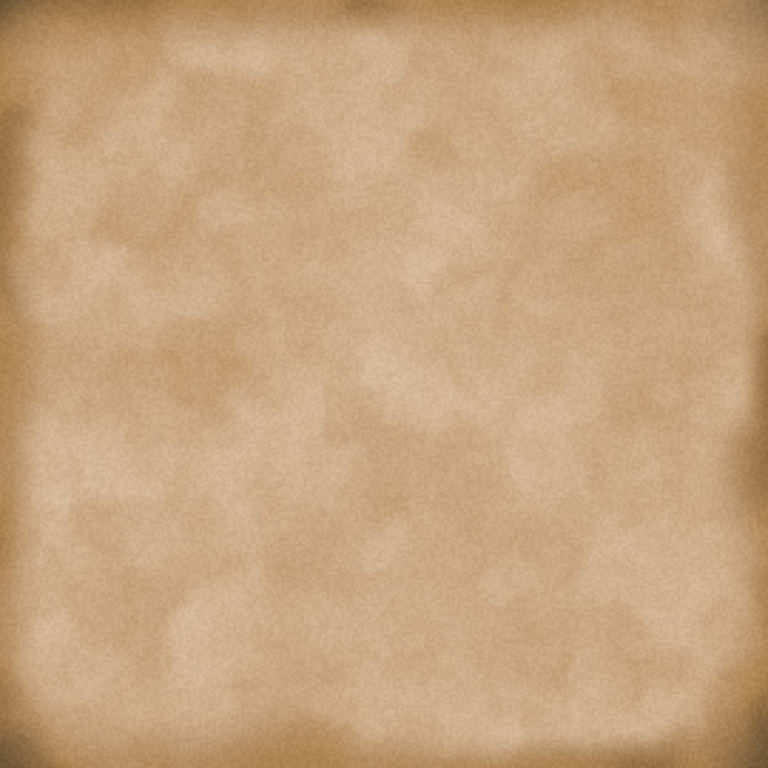
Reproduce this texture procedurally as a WebGL 2 fragment shader.

```glsl
#version 300 es
precision highp float;
// Aged parchment: soft tan and cream mottling with fine paper grain,
// framed by uneven scorched edges and smoky corners.
// All variation comes from a smooth cellular noise, layered and warped.

uniform vec2 u_resolution;
out vec4 fragColor;

#define CREAM vec3(0.826, 0.712, 0.590)
#define TAN vec3(0.765, 0.620, 0.455)
#define BROWN vec3(0.645, 0.475, 0.275)
#define UMBER vec3(0.400, 0.320, 0.210)
#define PATCH_SCALE 9.0
#define PATCH_CONTRAST 2.0
#define WARP 0.022
#define EDGE_MIN 0.035
#define EDGE_MAX 0.115
#define GRAIN_SCALE 270.0
#define GRAIN_AMOUNT 0.050

// Two jitter coordinates and one tone per cell.
vec3 hash3(vec2 p) {
    vec3 q = fract(vec3(p.xyx) * vec3(0.1031, 0.1030, 0.0973));
    q += dot(q, q.yxz + 33.33);
    return fract((q.xxy + q.yzz) * q.zyx);
}

// Cellular noise: cell tones blended by distance to their jittered centres.
float cells(vec2 p, float sharpness) {
    vec2 cell = floor(p);
    vec2 local = p - cell;
    float tone = 0.0;
    float total = 0.0;
    for (int y = -1; y <= 1; y++) {
        for (int x = -1; x <= 1; x++) {
            vec2 offset = vec2(x, y);
            vec3 h = hash3(cell + offset + 57.0);
            vec2 d = offset + 0.15 + 0.7 * h.xy - local;
            float weight = exp(-sharpness * dot(d, d));
            tone += weight * h.z;
            total += weight;
        }
    }
    return tone / total;
}

// Layers of patches, from broad clouds to small flecks.
float mottle(vec2 p) {
    return 0.25 * cells(p * 0.5 + 3.0, 6.0)
         + 0.40 * cells(p + 11.0, 7.0)
         + 0.23 * cells(p * 2.1 + 23.0, 7.0)
         + 0.12 * cells(p * 4.7 + 37.0, 7.0);
}

// Darkness along the two nearest edges, fading inward over a given width.
vec2 scorch(vec2 uv, float width) {
    vec2 inset = min(uv, 1.0 - uv);
    return 1.0 - smoothstep(vec2(-0.012), vec2(width), inset);
}

void main() {
    vec2 uv = gl_FragCoord.xy / u_resolution;

    // Ragged patch outlines
    vec2 ripple = vec2(cells(uv * 24.0 + 5.0, 6.0), cells(uv * 24.0 + 71.0, 6.0)) - 0.5;
    vec2 warped = uv + WARP * ripple;

    // Mottled paper
    float patches = 0.5 + PATCH_CONTRAST * (mottle(warped * PATCH_SCALE) - 0.5);
    vec3 color = mix(TAN, CREAM, clamp(patches, -0.15, 1.1));

    // Scorched border of varying width and depth
    float spread = cells(uv * 7.0 + 91.0, 5.0);
    float depth = cells(uv * 9.0 + 133.0, 5.0);
    vec2 burn = scorch(uv + 0.3 * WARP * ripple, mix(EDGE_MIN, EDGE_MAX, spread));
    float border = 1.0 - (1.0 - burn.x) * (1.0 - burn.y);
    color = mix(color, BROWN, border * mix(0.55, 1.10, depth));

    // Smoky corners and darker blots along the rim
    float smoke = burn.x * burn.y * mix(0.35, 0.9, depth);
    float blots = 0.3 * border * border * smoothstep(0.55, 0.9, depth);
    color = mix(color, UMBER, clamp(smoke + blots, 0.0, 0.85));

    // Paper grain
    float grain = cells(uv * GRAIN_SCALE, 7.0) - 0.5;
    color += GRAIN_AMOUNT * grain;

    fragColor = vec4(clamp(color, 0.0, 1.0), 1.0);
}
```
